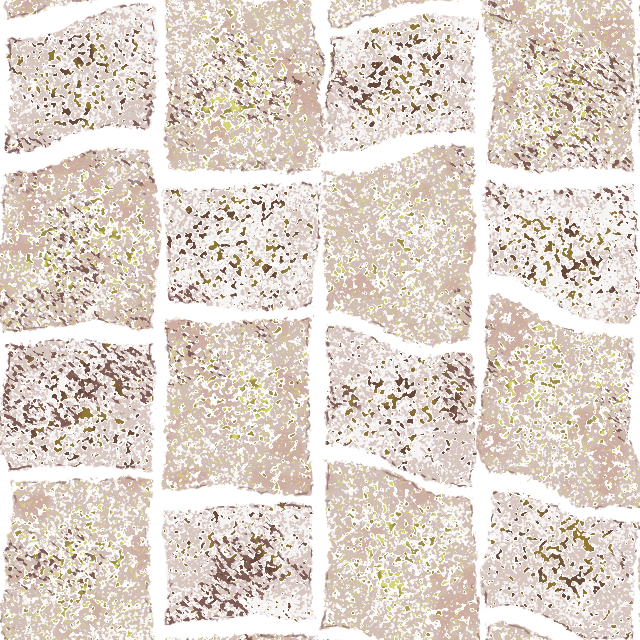
Reproduce this texture procedurally as a three.js fragment shader.

```glsl
// Woven checker of torn pink and pale patches, four by four, with speckled cores and white gaps.
varying vec2 vUv;

float hash(vec2 p) {
  vec3 q = fract(p.xyx * 0.1031);
  q += dot(q, q.yzx + 33.33);
  return fract((q.x + q.y) * q.z);
}

float noise(vec2 p) {
  vec2 i = floor(p), f = fract(p);
  f = f * f * (3.0 - 2.0 * f);
  return mix(mix(hash(i), hash(i + vec2(1.0, 0.0)), f.x),
             mix(hash(i + vec2(0.0, 1.0)), hash(i + 1.0), f.x), f.y);
}

float fbm(vec2 p) {
  float sum = 0.0, amp = 0.5;
  for (int i = 0; i < 4; i++) {
    sum += amp * noise(p);
    p = p * 2.03 + 17.3;
    amp *= 0.5;
  }
  return sum / 0.9375;
}

void main() {
  vec2 p = vUv;
  // Turned coordinates hide the noise lattice
  vec2 t = mat2(0.8, -0.6, 0.6, 0.8) * p + 2.0;
  vec3 paper = vec3(0.97, 0.955, 0.955);
  vec3 tan1 = vec3(0.82, 0.745, 0.725);
  vec3 sand = vec3(0.82, 0.76, 0.62);
  vec3 lime = vec3(0.84, 0.83, 0.46);
  vec3 olive = vec3(0.62, 0.56, 0.28);
  vec3 mauve = vec3(0.50, 0.36, 0.34);

  // Wandering, ragged patch outlines
  vec2 q = p + 0.034 * (vec2(fbm(p * 9.0 + 3.0), fbm(p * 8.0 + 40.0)) - 0.5);
  q += 0.005 * (vec2(noise(p * 110.0), noise(p * 110.0 + 9.0)) - 0.5);

  // Column, and the nearest row seam: staggered, then tilted
  float cx = (q.x - 0.001) * 4.0;
  float col = floor(cx), u = fract(cx);
  float seam = floor(q.y * 4.0 + 0.5);
  float stagger = 2.0 * mod(col + seam, 2.0) - 1.0;
  float tilt = seam > 2.5 ? 0.035 * (1.0 - mod(col, 2.0)) : -0.055 * step(1.5, col);
  float dy = q.y - (seam * 0.25 - 0.005 + 0.02 * stagger + tilt * (smoothstep(0.1, 0.75, u) - 0.5));
  float row = dy > 0.0 ? seam : seam - 1.0;
  float pale = mod(col + row, 2.0);

  // Distance to the gap, whose width varies along its length
  float gapX = mix(-0.002, 0.010, smoothstep(0.25, 0.8, noise(vec2(p.y * 9.0, floor(cx + 0.5) * 7.0))));
  float gapY = mix(0.002, 0.015, noise(vec2(p.x * 13.0, seam * 5.0 + col * 3.0)));
  float edge = min(min(u, 1.0 - u) * 0.25 - gapX, abs(dy) - gapY);

  // Fibrous ground: fine grain over a cloudy wash
  float cloud = fbm(p * 20.0 + 60.0);
  float grain = noise(t * 380.0) * 0.6 + noise(t * 235.0 + 30.0) * 0.4;
  float wash = pale * smoothstep(0.48, 0.7, fbm(p * 5.0 + 12.0));
  float cover = grain + 0.6 * (cloud - 0.5) + mix(0.15, 0.05, pale) - 0.14 * wash;
  vec3 fibre = mix(tan1, sand, smoothstep(0.52, 0.7, noise(t * 190.0 + 80.0)) * mix(0.7, 0.3, pale));
  fibre = mix(fibre, vec3(0.80, 0.67, 0.63), smoothstep(0.55, 0.72, cloud) * (1.0 - pale) * 0.85);
  vec3 color = mix(paper, fibre, smoothstep(0.38, 0.60, cover) * mix(1.0, 0.85, pale));

  // Yellow flecks on the pink patches
  float fleck = smoothstep(0.78, 0.88, noise(t * 300.0 + 7.0)) * (1.0 - pale);
  color = mix(color, lime, fleck * 0.7);

  // Small speckles ringed by white, crowded towards each patch core
  vec2 centre = vec2(u - 0.5, q.y * 4.0 - row - 0.5);
  float core = smoothstep(0.52, 0.12, length(centre) + 0.5 * (fbm(p * 10.0 + 5.0) - 0.5));
  float spot = noise(t * 165.0 + 21.0) * 0.66 + noise(t * 270.0 + 50.0) * 0.34 + 0.15 * core;
  color = mix(color, vec3(0.99), smoothstep(0.63, 0.70, spot));
  vec3 pinkSpot = mix(lime, olive, smoothstep(0.3, 0.6, noise(p * 90.0 + 90.0)));
  vec3 paleSpot = mix(vec3(0.40, 0.28, 0.22), vec3(0.57, 0.47, 0.21), smoothstep(0.3, 0.7, noise(p * 45.0 + 70.0)));
  float spotEdge = mix(0.83, 0.785, pale);
  color = mix(color, mix(pinkSpot, paleSpot, pale), smoothstep(spotEdge - 0.03, spotEdge + 0.035, spot));

  // Short slanting mauve cracks in clusters
  vec2 slant = mat2(0.8, 0.6, -0.6, 0.8) * p;
  float streak = noise(slant * vec2(130.0, 270.0)) * 0.65 + noise(slant * vec2(260.0, 380.0) + 4.0) * 0.35;
  float cluster = smoothstep(0.53, 0.70, fbm(p * 8.0 + 33.0)) * mix(0.45, 1.0, pale);
  color = mix(color, mauve, smoothstep(0.72, 0.80, streak + 0.17 * cluster) * smoothstep(0.0, 0.4, cluster));

  // Broken dark rim, then the white gap
  float rim = smoothstep(0.0024, 0.0006, abs(edge - 0.004 - 0.004 * noise(p * 70.0 + 6.0)));
  rim *= smoothstep(0.45, 0.65, noise(p * 130.0 + 2.0)) * smoothstep(0.3, 0.55, noise(p * 16.0 + 2.0));
  color = mix(color, mauve, rim * mix(0.6, 0.9, pale));
  float fray = 0.012 * noise(t * 260.0 + 15.0) * noise(p * 20.0 + 8.0);
  color = mix(vec3(1.0), color, smoothstep(-0.0005, 0.003, edge - fray));

  gl_FragColor = vec4(color, 1.0);
}
```
